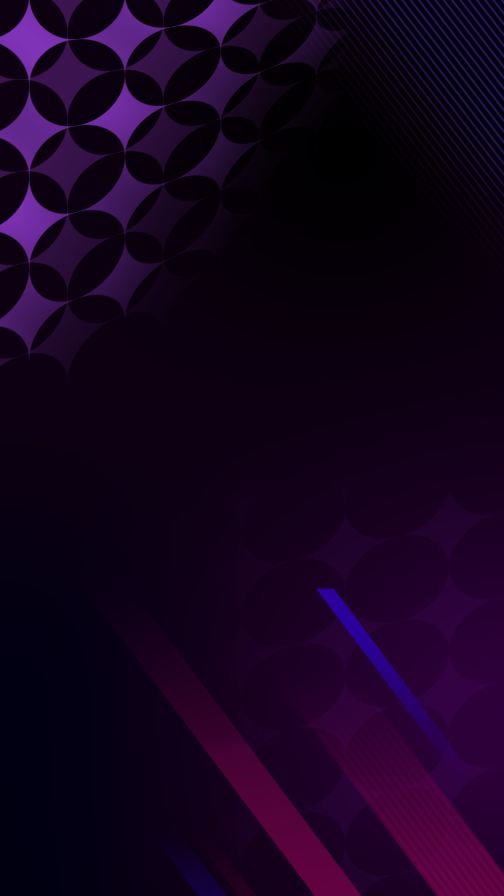
This background is drawn by a Shadertoy shader. Its source:

```glsl
// Dark violet backdrop with warped star lattices, hairlines and diagonal light beams.

// Palette
const vec3 BASE = vec3(0.050, 0.000, 0.070);
const vec3 NAVY = vec3(0.000, 0.000, 0.066);
const vec3 PLUM_GLOW = vec3(0.130, 0.000, 0.160);
const vec3 STAR_BRIGHT = vec3(0.500, 0.200, 0.720);
const vec3 STAR_DIM = vec3(0.230, 0.080, 0.310);
const vec3 STAR_FAINT = vec3(0.030, 0.006, 0.045);
const vec3 LINE_VIOLET = vec3(0.120, 0.040, 0.170);
const vec3 LINE_BLUE = vec3(0.080, 0.100, 0.330);
const vec3 BEAM_RED = vec3(0.400, 0.010, 0.260);
const vec3 BEAM_BLUE = vec3(0.170, 0.000, 0.610);

// Layout, in canvas widths measured down from the top left
const vec2 LATTICE_START = vec2(0.058, 0.081);
const vec2 LATTICE_STEP = vec2(0.190, 0.181);
const float LATTICE_TAPER = 0.100;
const float LATTICE_BEND = 0.346;
const vec2 DIM_SHIFT = vec2(0.40, 0.42);
const float LAST_ROW = 3.5;
const vec2 FAINT_START = vec2(0.891, 1.042);
const vec2 FAINT_STEP = vec2(0.206, 0.167);
const float FAINT_SLANT = 0.23;
const vec2 ACROSS = vec2(0.80, -0.60);    // normal of the beams
const vec2 LINE_ACROSS = vec2(0.79, -0.61);
const float LINE_PITCH = 0.0130;

float gauss(vec2 p, vec2 centre, vec2 size) {
    vec2 d = (p - centre) / size;
    return exp(-dot(d, d));
}

// Four-pointed star left between the circles at the corners of each cell
float starCell(vec2 cell, float soft) {
    vec2 f = abs(fract(cell + 0.5) - 0.5);
    return smoothstep(-soft, soft, length(f - 0.5) - 0.5);
}

// Band across the beam direction, with smooth edges
float band(float n, float lo, float hi, float soft) {
    return smoothstep(lo - soft, lo + soft, n) * (1.0 - smoothstep(hi - soft, hi + soft, n));
}

// Rows tighten and climb towards the right
vec2 warpLattice(vec2 p) {
    float dx = p.x - LATTICE_START.x;
    float rowStart = LATTICE_START.y - LATTICE_BEND * dx * dx;
    float rowStep = LATTICE_STEP.y - LATTICE_TAPER * dx;
    return vec2(dx / LATTICE_STEP.x, (p.y - rowStart) / rowStep);
}

vec3 background(vec2 p) {
    vec3 col = mix(BASE, NAVY, smoothstep(0.50, 0.05, p.x) * smoothstep(0.75, 1.40, p.y));
    col *= 1.0 - 0.95 * gauss(p, vec2(0.68, 0.30), vec2(0.38, 0.36));
    return col + PLUM_GLOW * gauss(p, vec2(1.02, 1.42), vec2(0.50, 0.42));
}

vec3 addStars(vec3 col, vec2 p, float px) {
    vec2 cell = warpLattice(p);
    vec2 dimCell = cell - DIM_SHIFT;
    float soft = px / LATTICE_STEP.x;
    float fade = 1.0 - smoothstep(0.23, 0.78, dot(p, vec2(0.90, 0.65)));
    fade *= 1.0 - smoothstep(0.66, 0.71, p.x);
    float dim = starCell(dimCell, soft) * step(dimCell.y, LAST_ROW);
    float bright = starCell(cell, soft) * step(cell.y, LAST_ROW);
    col = mix(col, STAR_DIM, dim * fade);
    float shade = 0.88 + 0.12 * cos(6.2832 * (cell.x - cell.y) * 0.5);
    return mix(col, STAR_BRIGHT * shade, bright * fade);
}

vec3 faintStars(vec2 p, float px) {
    vec2 d = p - FAINT_START;
    d.y += FAINT_SLANT * d.x;
    float area = smoothstep(0.36, 0.65, p.x) * smoothstep(0.94, 1.02, p.y);
    return STAR_FAINT * starCell(d / FAINT_STEP, px / FAINT_STEP.x) * area;
}

vec3 hairlines(vec2 p, float px) {
    float n = dot(p, LINE_ACROSS);
    float d = abs(fract(n / LINE_PITCH) - 0.5) * LINE_PITCH;
    float line = 1.0 - smoothstep(0.0005, 0.0015 + px, d);
    float area = smoothstep(0.38, 0.62, n) * (1.0 - smoothstep(0.25, 0.66, p.y));
    return mix(LINE_VIOLET, LINE_BLUE, smoothstep(0.45, 0.65, n)) * line * area;
}

vec3 addBeams(vec3 col, vec2 p, float px) {
    float n = dot(p, ACROSS);

    // Long red beam, with a brighter lower part
    float glow = smoothstep(1.10, 1.85, p.y) * 0.85 + 0.12 * smoothstep(1.46, 1.50, p.y);
    col = mix(col, BEAM_RED, band(n, -0.567, -0.493, px) * glow);

    // Wide ribbed beam in the corner
    float ribs = 0.86 + 0.14 * cos(6.2832 * n / LINE_PITCH);
    glow = smoothstep(1.30, 1.85, p.y) * ribs;
    col = mix(col, BEAM_RED * 1.1, band(n, -0.373, -0.240, px) * glow);

    // Blue blade with a flat top
    glow = smoothstep(1.168 - px, 1.168 + px, p.y) * (1.0 - smoothstep(1.22, 1.58, p.y));
    col = mix(col, BEAM_BLUE, band(n, -0.199, -0.171, px) * glow);

    // Short beams at the lower edge
    glow = smoothstep(1.64, 1.78, p.y);
    col = mix(col, BEAM_BLUE * 0.45, band(n, -0.752, -0.706, px) * glow * 0.8);
    return mix(col, BEAM_RED * 0.5, band(n, -0.688, -0.660, px) * glow * 0.5);
}

void mainImage(out vec4 fragColor, in vec2 fragCoord) {
    float px = 1.0 / iResolution.x;
    vec2 p = vec2(fragCoord.x, iResolution.y - fragCoord.y) * px;
    p.y *= 16.0 / 9.0 * iResolution.x / iResolution.y;
    vec3 col = addStars(background(p), p, px);
    col += faintStars(p, px) + hairlines(p, px);
    fragColor = vec4(addBeams(col, p, px), 1.0);
}
```
